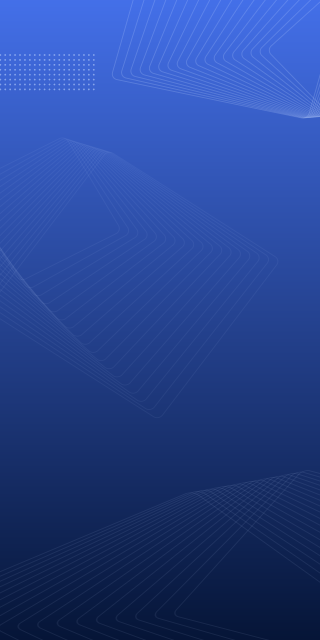
Write a WebGL 2 fragment shader that draws this background.

```glsl
#version 300 es
precision highp float;

#define CANVAS_WIDTH 384.0
#define TOP_COLOR vec3(0.265, 0.437, 0.912)
#define BOTTOM_COLOR vec3(0.022, 0.082, 0.215)
#define LINE_COLOR vec3(0.76, 0.84, 1.0)
#define LINE_COUNT 18
#define LINE_WIDTH 1.0
#define CORNER_RADIUS 7.5
#define DOT_PITCH 5.9
#define DOT_RADIUS 1.0
#define DOT_OPACITY 0.56

uniform vec2 u_resolution;
out vec4 fragColor;

// A parallelogram: one corner and the two edges leaving it
struct Frame {
    vec2 corner;
    vec2 sideA;
    vec2 sideB;
};

vec2 unitNormal(vec2 v) {
    return normalize(vec2(-v.y, v.x));
}

// Signed distance to a parallelogram with rounded corners
float roundedFrame(vec2 p, Frame f) {
    vec2 q = p - f.corner - 0.5 * (f.sideA + f.sideB);
    vec2 nA = unitNormal(f.sideA);
    vec2 nB = unitNormal(f.sideB);
    vec2 halfSize = 0.5 * abs(vec2(dot(f.sideB, nA), dot(f.sideA, nB)));
    vec2 d = abs(vec2(dot(q, nA), dot(q, nB))) - halfSize + CORNER_RADIUS;
    return length(max(d, 0.0)) + min(max(d.x, d.y), 0.0) - CORNER_RADIUS;
}

// Antialiased stroke that keeps its weight when thinner than a pixel
float stroke(float d, float pixel) {
    float cover = clamp(0.5 + (0.5 * LINE_WIDTH - abs(d)) / pixel, 0.0, 1.0);
    return min(cover, LINE_WIDTH / pixel);
}

// Outlines blended step by step from one frame to another
float lineFamily(vec2 p, Frame a, Frame b, float opacity, float pixel) {
    float clear = 1.0;
    for (int i = 0; i < LINE_COUNT; i++) {
        float t = float(i) / float(LINE_COUNT - 1);
        Frame f = Frame(mix(a.corner, b.corner, t),
                        mix(a.sideA, b.sideA, t),
                        mix(a.sideB, b.sideB, t));
        clear *= 1.0 - opacity * stroke(roundedFrame(p, f), pixel);
    }
    return 1.0 - clear;
}

// Rectangular patch of evenly spaced dots
float dotGrid(vec2 p, vec2 lastDot, vec2 count, float pixel) {
    vec2 cell = clamp(round((lastDot - p) / DOT_PITCH), vec2(0.0), count - 1.0);
    float d = length(p - lastDot + cell * DOT_PITCH) - DOT_RADIUS;
    return clamp(0.5 - d / pixel, 0.0, 1.0);
}

void main() {
    // Design space: 384 units wide, y pointing down
    float pixel = CANVAS_WIDTH / u_resolution.x;
    vec2 p = vec2(gl_FragCoord.x, u_resolution.y - gl_FragCoord.y) * pixel;
    vec3 color = mix(BOTTOM_COLOR, TOP_COLOR, gl_FragCoord.y / u_resolution.y);

    // Upper right family
    Frame topInner = Frame(vec2(320.0, 60.0), vec2(80.0, 82.0), vec2(100.0, -90.0));
    Frame topOuter = Frame(vec2(133.0, 94.0), vec2(236.0, 49.0), vec2(45.0, -158.0));
    float lines = lineFamily(p, topInner, topOuter, 0.23, pixel);
    color = mix(color, LINE_COLOR, lines);

    // Middle family
    Frame midInner = Frame(vec2(146.0, 277.0), vec2(-68.0, -114.0), vec2(-122.0, 61.0));
    Frame midOuter = Frame(vec2(336.5, 312.0), vec2(-207.0, -132.0), vec2(-146.0, 192.0));
    lines = lineFamily(p, midInner, midOuter, 0.07, pixel);
    color = mix(color, LINE_COLOR, lines);

    // Lower family
    Frame lowInner = Frame(vec2(206.0, 738.0), vec2(158.0, -175.0), vec2(300.0, 78.0));
    Frame lowOuter = Frame(vec2(-195.0, 768.0), vec2(426.0, -179.0), vec2(300.0, 215.0));
    lines = lineFamily(p, lowInner, lowOuter, 0.095, pixel);
    color = mix(color, LINE_COLOR, lines);

    // Dot patch at the left edge
    float dots = dotGrid(p, vec2(112.5, 107.3), vec2(20.0, 8.0), pixel);
    color = mix(color, LINE_COLOR, DOT_OPACITY * dots);

    fragColor = vec4(color, 1.0);
}
```
